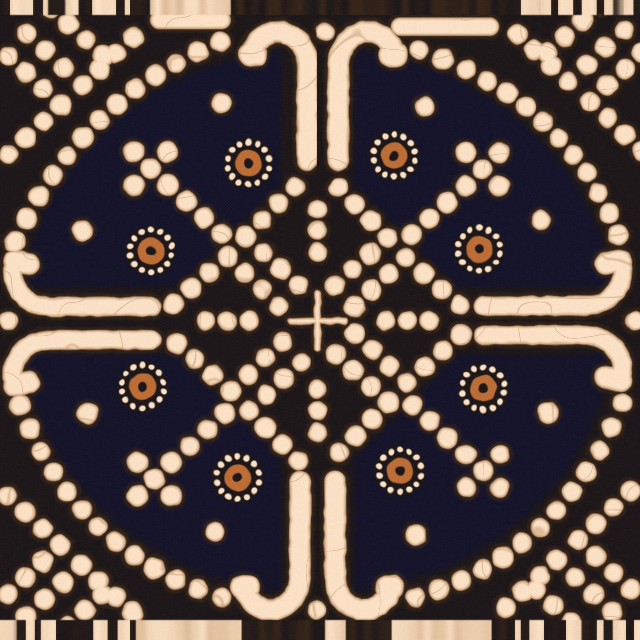
Give the GLSL for this pattern, as a three.js fragment shader.

```glsl
// Batik cloth: a four-lobed medallion of wax beads, hooked stems and ringed eyes.
#define GRID 768.0 // design units across the canvas
#define MIDDLE vec2(381, 383)
#define BEAD 12.2
#define WOBBLE 2.2
#define EDGE 1.3
#define CREAM vec3(0.98, 0.88, 0.77)
#define TAN vec3(0.80, 0.64, 0.49)
#define BROWN vec3(0.22, 0.15, 0.10)
#define BLACK vec3(0.115, 0.092, 0.10)
#define NAVY vec3(0.085, 0.08, 0.165)
#define ORANGE vec3(0.74, 0.43, 0.21)
varying vec2 vUv;
vec4 quadrant; // weights: top left, top right, bottom left, bottom right
float wax = GRID; // distance to the nearest waxed shape

float hash(vec2 p) {
  p = fract(p * vec2(0.1031, 0.1137));
  p += dot(p, p.yx + 33.33);
  return fract((p.x + p.y) * p.x * 17.0);
}
float noise(vec2 p) {
  vec2 i = floor(p), f = fract(p);
  f = f * f * (3.0 - 2.0 * f);
  return mix(mix(hash(i), hash(i + vec2(1, 0)), f.x),
             mix(hash(i + vec2(0, 1)), hash(i + 1.0), f.x), f.y);
}
float fill(float d) { return 1.0 - smoothstep(-EDGE, EDGE, d); }
float span(float x, float a, float b) { return fill(abs(x - 0.5 * (a + b)) - 0.5 * (b - a)); }
vec2 perQuad(vec4 x, vec4 y) { return vec2(dot(quadrant, x), dot(quadrant, y)); }
float capsule(vec2 p, vec2 a, vec2 b, float r) {
  vec2 ab = b - a;
  return length(p - a - ab * clamp(dot(p - a, ab) / dot(ab, ab), 0.0, 1.0)) - r;
}
void bar(vec2 p, vec2 a, vec2 b, float r) { wax = min(wax, capsule(p, a, b, r)); }
void bead(vec2 p, vec2 c) {
  float size = 0.93 + 0.14 * hash(c + 50.0 * quadrant.xy + 90.0 * quadrant.zx);
  wax = min(wax, length(p - c) - BEAD * size);
}
// Beads spaced along a quadratic curve
void beadArc(vec2 p, vec2 a, vec2 c, vec2 b, float count) {
  for (int i = 0; i < 13; i++) {
    if (float(i) >= count) break;
    float t = float(i) / (count - 1.0);
    bead(p, mix(mix(a, c, t), mix(c, b, t), t));
  }
}
void row(vec2 p, vec2 a, vec2 b) { beadArc(p, a, 0.5 * (a + b), b, 4.0); }
// Straight stem that runs into an elliptic curl with a round tip
void hook(vec2 p, vec2 root, vec2 c, vec2 r, float turn, vec2 tip, float width) {
  vec2 last = root;
  for (int i = 0; i <= 8; i++) {
    float a = mix(turn, 0.3, float(i) / 8.0);
    vec2 next = c + r * vec2(cos(a), sin(a));
    bar(p, last, next, width);
    last = next;
  }
  bar(p, last, tip, width + 2.0);
}
void drawEye(inout vec3 color, vec2 p) {
  float r = length(p), sector = 6.28319 / 14.0;
  float a = mod(atan(p.y, p.x), sector) - 0.5 * sector;
  color = mix(color, BLACK, fill(r - 31.0));
  color = mix(color, CREAM, fill(length(r * vec2(cos(a), sin(a)) - vec2(25.5, 0)) - 3.7));
  color = mix(color, ORANGE, fill(r - 16.0));
  color = mix(color, BLACK, fill(r - 5.5));
}

void main() {
  vec2 cloth = vUv * GRID, p = cloth - MIDDLE;
  vec2 right = vec2(step(p.x, 0.0), step(0.0, p.x));
  float top = step(0.0, p.y);
  quadrant = vec4(right * top, right * (1.0 - top));
  vec2 m = abs(p) + WOBBLE * (vec2(noise(cloth / 9.0), noise(cloth / 9.0 + 70.0)) - 0.5);
  // Black ground and navy lobes
  float lobe = min((1.0 - length(m / vec2(357, 328))) * 330.0, (m.x + m.y - 208.0) * 0.7);
  lobe = min(lobe, min(m.x - 44.0, m.y - 40.0));
  vec3 color = mix(BLACK, NAVY, smoothstep(-4.0, 5.0, lobe));
  // Oval border of beads
  beadArc(m, perQuad(vec4(116, 122, 115, 117), vec4(335, 325, 332, 332)),
    perQuad(vec4(284, 300, 290, 292), vec4(267, 264, 277, 281)),
    perQuad(vec4(363, 361, 357, 366), vec4(95, 103, 101, 98)), 13.0);
  // Inner lattice and five-dot spray
  vec2 q = m - perQuad(vec4(2, 0, -2, 1), vec4(0, -1, 7, -3));
  row(q, vec2(21, 43), vec2(84, 101));
  row(q, vec2(44, 18), vec2(106, 77));
  row(q, vec2(84, 101), vec2(25, 161));
  row(q, vec2(106, 77), vec2(171, 20));
  beadArc(q, vec2(113, 104), vec2(155, 143), vec2(198, 183), 5.0);
  bead(abs(q - vec2(198, 183)), vec2(20));
  // Corner chevrons
  q = m - perQuad(vec4(-5, 14, -4, 0), vec4(-4, 0, 6, 0));
  row(q, vec2(313, 263), vec2(376, 322));
  row(q, vec2(313, 263), vec2(376, 204));
  row(q, vec2(287, 287), vec2(354, 349));
  row(q, vec2(287, 287), vec2(226, 344));
  row(q, vec2(262, 322), vec2(325, 380));
  // Lone dots, axis triplets and edge dots
  bead(m, perQuad(vec4(115, 129, 123, 118), vec4(261, 257, 253, 257)));
  bead(m, perQuad(vec4(282, 268, 276, 277), vec4(108, 121, 111, 110)));
  q = m.x > m.y ? m.yx : m;
  q.y -= 82.0 + 26.0 * clamp(floor((q.y - 69.0) / 26.0), 0.0, 2.0);
  wax = min(wax, length(q) - 11.5);
  wax = min(wax, length(m - perQuad(vec4(-9, 9, 1, -1), vec4(347))) - 11.5);
  wax = min(wax, length(m - perQuad(vec4(371, 381, 371, 381), vec4(0))) - 11.5);
  // Hooked stems and border bars
  vec2 stem = perQuad(vec4(12, 25, 21, 21), vec4(17, 18, 23, 17));
  hook(m, vec2(stem.x, 193), vec2(stem.x + 35.0, 308), vec2(35, 39), 3.1416, vec2(stem.x + 63.0, 320), 13.0);
  hook(m, vec2(199, stem.y), vec2(323, stem.y + 42.0), vec2(43, 42), -1.5708, vec2(346, stem.y + 51.0), 11.5);
  bar(p, vec2(-190, 361), vec2(-115, 361), 11.0);
  bar(p, vec2(99, 353), vec2(207, 353), 11.0);
  // Brown bleed, tan rim and cream core
  color = mix(color, BROWN, 0.85 * (1.0 - smoothstep(0.5, 7.0, wax)));
  vec3 cream = mix(CREAM, TAN, smoothstep(-4.5, 0.0, wax));
  float crack = abs(noise(cloth / 43.0 + 8.0) - 0.5);
  color = mix(color, mix(cream, TAN, 0.6 - 0.6 * smoothstep(0.0, 0.02, crack)), fill(wax));
  // Central cross and eyes
  float plus = min(capsule(m, vec2(0), vec2(32, 0), 4.0), capsule(m, vec2(0), vec2(0, 33), 4.0));
  color = mix(color, BROWN, 1.0 - smoothstep(0.0, 6.0, plus));
  color = mix(color, mix(CREAM, TAN, smoothstep(-4.0, 0.0, plus)), fill(plus));
  drawEye(color, m - perQuad(vec4(83, 92, 96, 99), vec4(189, 198, 188, 180)));
  drawEye(color, m - perQuad(vec4(200, 194, 210, 199), vec4(84, 86, 79, 81)));
  // Striped selvage and thread grain
  float stripe = noise(vec2(cloth.x / 9.0, 4.0 + 9.0 * top));
  float plate = span(cloth.x, 163.0, 290.0) + span(cloth.x, 390.0, 415.0) + span(cloth.x, 470.0, 590.0);
  plate = mix(plate, span(cloth.x, 180.0, 277.0), top);
  plate = max(plate, smoothstep(0.46, 0.58, stripe) * step(225.0, abs(p.x)));
  vec3 selvage = mix(mix(BLACK, BROWN, stripe), mix(TAN, CREAM, 0.4 + 0.6 * stripe), plate);
  color = mix(color, selvage, fill(mix(cloth.y - 24.0, 750.0 - cloth.y, top)));
  float weave = sin(cloth.x * 1.7) * sin(cloth.y * 1.7) + noise(cloth / 2.0) - 0.5;
  gl_FragColor = vec4(color + 0.014 * weave, 1.0);
}
```
